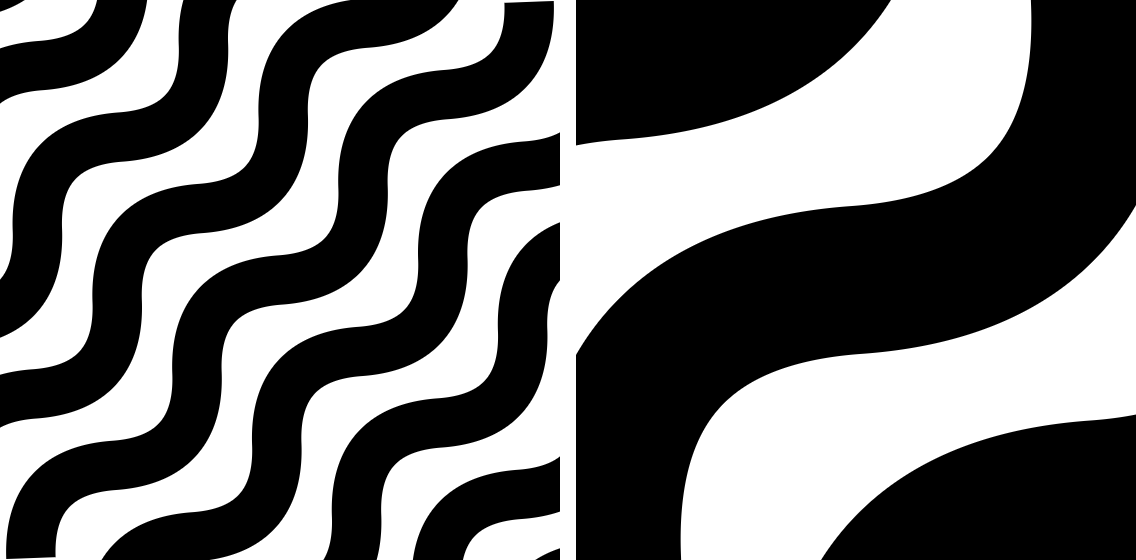
Left, the full canvas; right, a detail of the centre.
This pattern is drawn by a WebGL 1 fragment shader. Its source:

```glsl
precision highp float;

// Parallel wavy black bands climbing diagonally over white.
// Each centre line alternates parabolic arcs; an iterative nearest-point search
// gives the true distance, so every band keeps an even width and square ends.

uniform vec2 u_resolution;

const float ANGLE = 0.8404;         // direction of the bands, in radians
const float HALF_PERIOD = 0.22222;  // length of one arc along the band axis
const float AMPLITUDE = 0.0538;     // height of one arc
const float SPACING = 0.1913;       // distance between neighbouring bands
const float HALF_WIDTH = 0.0441;    // half the band thickness
const float HALF_SPAN = 0.66667;    // half the band length along its axis
const int SEARCH_STEPS = 8;

const vec3 PAPER = vec3(1.0);
const vec3 INK = vec3(0.0);

// Height (x) and slope (y) of the centre line at position u.
vec2 wave(float u) {
  float t = u / HALF_PERIOD;
  float s = fract(t);
  float side = mod(floor(t), 2.0) < 0.5 ? -1.0 : 1.0;
  return side * 4.0 * AMPLITUDE * vec2(s * (1.0 - s), (1.0 - 2.0 * s) / HALF_PERIOD);
}

// Signed distance to the nearest band, negative inside.
float bandDistance(vec2 p) {
  // Move the band that owns this point onto the axis.
  float row = floor((p.y - wave(p.x).x) / SPACING + 0.5);
  p.y -= row * SPACING;

  // Gauss-Newton search for the closest point on the centre line.
  float u = p.x;
  for (int i = 0; i < SEARCH_STEPS; i++) {
    vec2 w = wave(u);
    u -= (u - p.x + (w.x - p.y) * w.y) / (1.0 + w.y * w.y);
  }

  vec2 nearest = wave(u);
  float across = length(p - vec2(u, nearest.x)) - HALF_WIDTH;
  float beyondEnd = (abs(u) - HALF_SPAN) * sqrt(1.0 + nearest.y * nearest.y);
  return max(across, beyondEnd);
}

void main() {
  float scale = min(u_resolution.x, u_resolution.y);
  vec2 p = (gl_FragCoord.xy - 0.5 * u_resolution) / scale;

  // Rotate so that x runs along the bands.
  float c = cos(ANGLE);
  float s = sin(ANGLE);
  vec2 q = vec2(c * p.x + s * p.y, c * p.y - s * p.x);

  // One-pixel edge smoothing.
  float coverage = clamp(0.5 - bandDistance(q) * scale, 0.0, 1.0);
  gl_FragColor = vec4(mix(PAPER, INK, coverage), 1.0);
}
```
